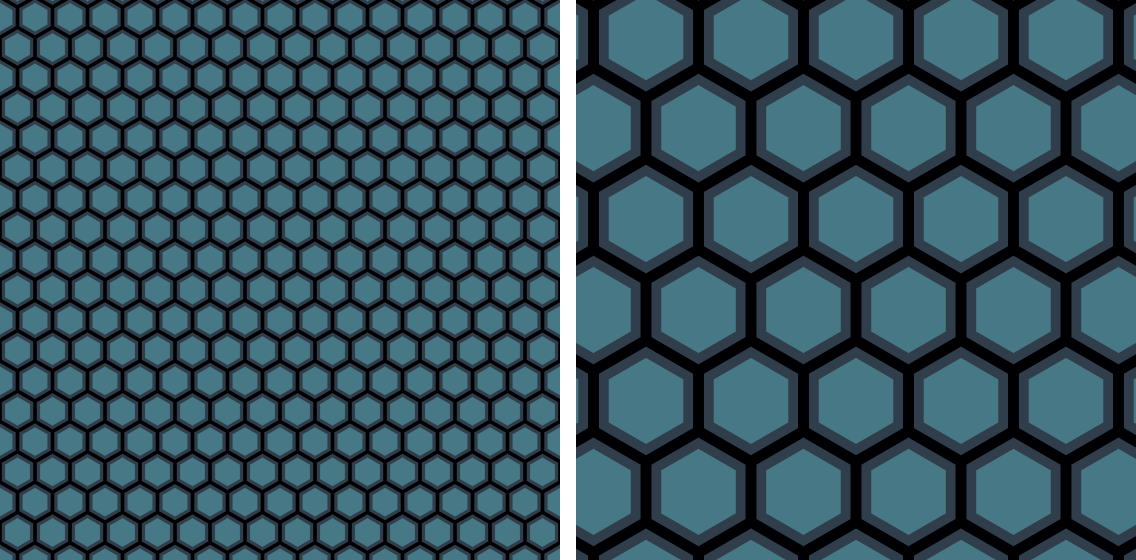
Left, the full canvas; right, a detail of the centre.
Reproduce this pattern procedurally as a Shadertoy shader.

```glsl
// Honeycomb of teal hexagons with slate rims and black joints.

const float CELLS_ACROSS = 16.0;
const vec2 ROW_STEP = vec2(1.0, 1.7320508);   // period of two staggered rows
const vec2 LATTICE_ORIGIN = vec2(0.0, -0.08); // in cell widths

const float FACE_RADIUS = 0.355; // inradii, in cell widths
const float RIM_RADIUS = 0.448;

const vec3 FACE_COLOR = vec3(0.28, 0.47, 0.52);
const vec3 RIM_COLOR = vec3(0.19, 0.24, 0.29);
const vec3 JOINT_COLOR = vec3(0.0, 0.0, 0.01);

// Offset from the nearest centre of a staggered lattice
vec2 hexCell(vec2 p) {
    vec2 evenRow = p - ROW_STEP * round(p / ROW_STEP);
    vec2 q = p - 0.5 * ROW_STEP;
    vec2 oddRow = q - ROW_STEP * round(q / ROW_STEP);
    return dot(evenRow, evenRow) < dot(oddRow, oddRow) ? evenRow : oddRow;
}

// Signed distance to the sides of a pointy-top hexagon
float hexDistance(vec2 p, float inradius) {
    p = abs(p);
    return max(p.x, dot(p, vec2(0.5, 0.8660254))) - inradius;
}

// Antialiased coverage, one pixel wide
float coverage(float dist, float pixel) {
    return clamp(0.5 - dist / pixel, 0.0, 1.0);
}

void mainImage(out vec4 fragColor, in vec2 fragCoord) {
    float pixel = CELLS_ACROSS / iResolution.y;
    vec2 cell = hexCell(fragCoord * pixel - LATTICE_ORIGIN);

    // Layers from the joint up to the face
    vec3 color = JOINT_COLOR;
    color = mix(color, RIM_COLOR, coverage(hexDistance(cell, RIM_RADIUS), pixel));
    color = mix(color, FACE_COLOR, coverage(hexDistance(cell, FACE_RADIUS), pixel));

    fragColor = vec4(color, 1.0);
}
```
